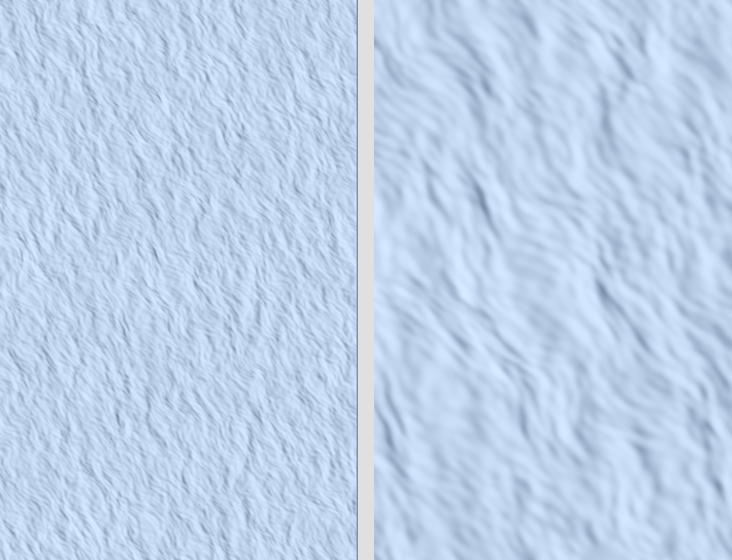
Left: the whole. Right: its middle third, enlarged.
Reproduce this texture procedurally as a Shadertoy shader.

```glsl
const vec3 PAPER_COLOR = vec3(0.751, 0.829, 0.929);
const vec3 TONE_TINT = vec3(1.0, 1.0, 0.96);
const vec3 EDGE_COLOR = vec3(0.50, 0.55, 0.68);

const float GRAIN_ANGLE = -1.08;     // direction of the fibres, radians
const float GRAIN_STRETCH = 1.9;     // length of a grain over its width
const float GRAIN_FREQ = 40.0;       // grains per canvas height
const float ROUGHNESS = 0.56;        // height kept by each finer octave
const int OCTAVES = 3;
const float WARP_FREQ = 19.0;
const float WARP_AMOUNT = 0.011;
const vec2 LIGHT_DIR = vec2(-0.95, -0.31);
const float LIGHT_STEP = 0.004;
const float RELIEF_GAIN = 0.26;
const float SHADOW_BIAS = 3.0;       // deepens creases, softens highlights
const float MOTTLE_FREQ = 9.0;
const float MOTTLE_GAIN = 0.025;
const float EDGE_WIDTH = 0.0025;

const float TAU = 6.28319;

float hash(vec2 p) {
    return fract(sin(dot(p, vec2(127.1, 311.7))) * 43758.5453);
}

mat2 rotation(float a) {
    float c = cos(a), s = sin(a);
    return mat2(c, s, -s, c);
}

// Contribution of one lattice corner with a random unit gradient
float corner(vec2 cell, vec2 offset) {
    float a = TAU * hash(cell + offset);
    return dot(vec2(cos(a), sin(a)), -offset);
}

float cornerAt(vec2 cell, vec2 local, vec2 offset) {
    float a = TAU * hash(cell + offset);
    return dot(vec2(cos(a), sin(a)), local - offset);
}

float gradientNoise(vec2 p) {
    vec2 cell = floor(p), f = fract(p);
    vec2 u = f * f * f * (f * (f * 6.0 - 15.0) + 10.0);
    float low = mix(cornerAt(cell, f, vec2(0, 0)), cornerAt(cell, f, vec2(1, 0)), u.x);
    float high = mix(cornerAt(cell, f, vec2(0, 1)), cornerAt(cell, f, vec2(1, 1)), u.x);
    return mix(low, high, u.y);
}

// Height of the pressed fibres: stretched octaves along a wandering grain
float paperHeight(vec2 p) {
    vec2 warp = vec2(gradientNoise(p * WARP_FREQ), gradientNoise(p * WARP_FREQ + 37.0));
    p += WARP_AMOUNT * warp;
    float height = 0.0, amplitude = 1.0, freq = GRAIN_FREQ;
    for (int i = 0; i < OCTAVES; i++) {
        float turn = GRAIN_ANGLE + 0.22 * (float(i) - 1.0);
        vec2 q = rotation(-turn) * p * freq;
        q.x /= GRAIN_STRETCH;
        height += amplitude * gradientNoise(q + 17.3 * float(i));
        amplitude *= ROUGHNESS;
        freq *= 2.03;
    }
    return height;
}

void mainImage(out vec4 fragColor, in vec2 fragCoord) {
    vec2 p = fragCoord / iResolution.y;
    float pixel = 1.0 / iResolution.y;

    // Side light on the relief
    vec2 reach = 0.5 * LIGHT_STEP * LIGHT_DIR;
    float slope = RELIEF_GAIN * (paperHeight(p - reach) - paperHeight(p + reach));
    float tone = slope - SHADOW_BIAS * slope * slope;
    tone += MOTTLE_GAIN * gradientNoise(p * MOTTLE_FREQ + 5.0);
    vec3 color = PAPER_COLOR + tone * TONE_TINT;

    // Thin shaded border on the right
    float fromRight = iResolution.x / iResolution.y - p.x;
    float edge = 1.0 - smoothstep(EDGE_WIDTH - pixel, EDGE_WIDTH + pixel, fromRight);
    color = mix(color, EDGE_COLOR, edge);

    fragColor = vec4(clamp(color, 0.0, 1.0), 1.0);
}
```
